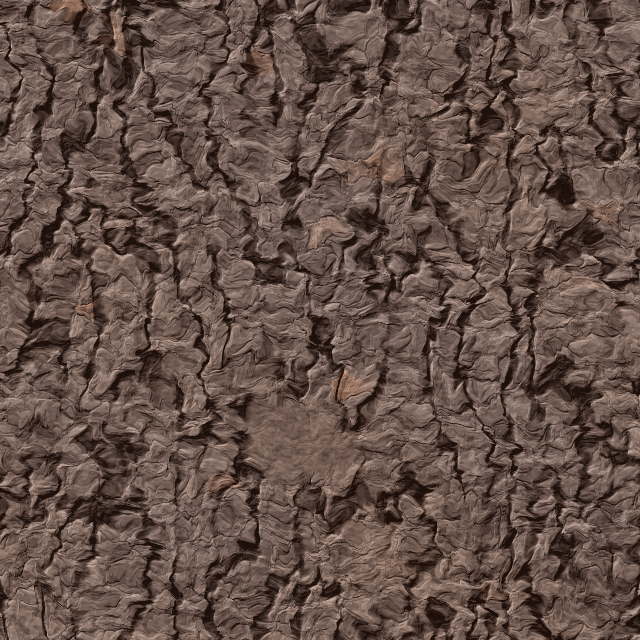
Give the GLSL for this texture, as a WebGL 2 fragment shader.

```glsl
#version 300 es
precision highp float;
// Rough tree bark: ragged vertical furrows split a crust of small cracked plates.
// A height field of warped gradient noise, cell borders and stepped flakes is lit
// from above by height differences, then toned from deep brown to pale grey-pink.

uniform vec2 u_resolution;
out vec4 fragColor;

const vec3 DEEP_BROWN = vec3(0.17, 0.11, 0.09);
const vec3 PALE_CRUST = vec3(0.64, 0.55, 0.51);
const vec3 WARM_TINT = vec3(1.14, 0.97, 0.83);
const vec3 COOL_TINT = vec3(0.99, 1.0, 1.01);
const vec2 LIGHT_DIR = vec2(-0.45, 0.89);

vec2 hash2(vec2 cell) {
    vec3 h = fract(cell.xyx * vec3(0.1031, 0.1030, 0.0973));
    h += dot(h, h.yzx + 33.33);
    return fract((h.xx + h.yz) * h.zy);
}

float cornerSlope(vec2 cell, vec2 offset) {
    float angle = 6.2832 * hash2(cell).x;
    return dot(vec2(cos(angle), sin(angle)), offset);
}

// Gradient noise, roughly -1 to 1
float noise(vec2 p) {
    vec2 i = floor(p), f = fract(p);
    vec2 u = f * f * f * (f * (f * 6.0 - 15.0) + 10.0);
    vec2 e = vec2(1.0, 0.0);
    float low = mix(cornerSlope(i, f), cornerSlope(i + e, f - e), u.x);
    float high = mix(cornerSlope(i + e.yx, f - e.yx), cornerSlope(i + 1.0, f - 1.0), u.x);
    return 1.4 * mix(low, high, u.y);
}

float fbm(vec2 p, int octaves) {
    float sum = 0.0, amp = 1.0;
    for (int i = 0; i < octaves; i++) {
        sum += amp * noise(p);
        p = p * 2.03 + 7.3;
        amp *= 0.5;
    }
    return sum;
}

vec2 warp(vec2 p, float scale, float amount) {
    return p + amount * vec2(noise(p * scale + 3.7), noise(p * scale + 41.2));
}

// x: gap between the two nearest cell centres, y: random value of the cell
vec2 plates(vec2 p) {
    vec2 i = floor(p), f = fract(p);
    float nearest = 9.0, second = 9.0, id = 0.0;
    for (int y = -1; y <= 1; y++) {
        for (int x = -1; x <= 1; x++) {
            vec2 cell = vec2(x, y);
            vec2 rnd = hash2(i + cell + 100.0);
            float d = length(cell + 0.12 + 0.76 * rnd - f);
            if (d < nearest) {
                second = nearest;
                nearest = d;
                id = fract(rnd.x * 17.0 + rnd.y * 5.0);
            } else {
                second = min(second, d);
            }
        }
    }
    return vec2(second - nearest, id);
}

// Sharp-edged layers, as in flaking crust
float terrace(float value, float steps) {
    float v = value * steps;
    return (floor(v) + smoothstep(0.0, 0.25, fract(v)) - 0.5) / steps;
}

// Thin broken line along the zero crossings of noise: 0 in the line, 1 beside it
float fissure(vec2 p, float width) {
    float line = 1.0 - smoothstep(0.3 * width, width, abs(noise(p)));
    return 1.0 - line * smoothstep(-0.1, 0.2, noise(p * 0.6 + 57.0));
}

// One smooth scar where the crust has fallen off
float wornPatch(vec2 p) {
    float d = length((p - vec2(0.46, 0.31)) / vec2(0.10, 0.08));
    return 1.0 - smoothstep(0.7, 1.0, d + 0.4 * fbm(p * 16.0, 3));
}

// x: height, y: random value of the plate
vec2 barkHeight(vec2 p, float worn) {
    vec2 bent = warp(warp(p, 7.0, 0.022), 28.0, 0.012);
    vec2 w = warp(warp(bent, 75.0, 0.005), 150.0, 0.002);

    // Ragged furrows running up the trunk
    float valley = abs(noise(w * vec2(15.0, 5.0)) + 0.22 * noise(w * vec2(46.0, 34.0)));
    float depth = smoothstep(-0.7, 0.0, noise(w * vec2(9.0, 7.0) + 19.0));
    float furrow = mix(1.0, smoothstep(0.03, 0.20, valley), 0.25 + 0.75 * depth);

    // Plates with broken cracks between them
    vec2 plate = plates(w * vec2(19.0, 32.0));
    float open = smoothstep(-0.45, 0.15, noise(w * 21.0 + 5.0));
    float crack = 1.0 - open * (1.0 - smoothstep(0.01, 0.13, plate.x));

    // Stepped flakes and fine cross cracks on the plates
    float flakes = terrace(fbm(w * vec2(29.0, 40.0), 4), 2.6);
    float fine = fissure(w * vec2(26.0, 58.0) + 11.0, 0.12);
    float grain = fbm(bent * vec2(80.0, 150.0), 2);

    float crust = 0.38 * furrow + 0.14 * plate.y + 0.32 * flakes
                + (0.21 * crack + 0.15 * fine) * mix(0.4, 1.0, furrow);
    float height = mix(crust, 0.74 + 0.12 * flakes + 0.05 * fine, 0.85 * worn);
    return vec2(height + 0.07 * grain, plate.y);
}

void main() {
    vec2 p = gl_FragCoord.xy / u_resolution;
    float worn = wornPatch(p);

    // Relief: close difference for crisp edges, far difference for cast shade
    vec2 bark = barkHeight(p, worn);
    float edgeLight = bark.x - barkHeight(p + 0.0024 * LIGHT_DIR, worn).x;
    float broadLight = bark.x - barkHeight(p + 0.0075 * LIGHT_DIR, worn).x;

    float tone = 0.47 + 0.88 * (bark.x - 0.64) + 0.95 * edgeLight + 0.30 * broadLight;
    tone += 0.05 * noise(p * 2.6 + 8.0) + 0.12 * noise(p * vec2(105.0, 180.0));
    tone = clamp(tone, -0.12, 1.2);

    // Colour: broad warm and cool zones, with a few rust-toned plates
    vec3 colour = mix(DEEP_BROWN, PALE_CRUST, tone);
    float warmth = 0.25 + 0.3 * noise(p * 3.1 + 2.0) + 0.25 * (0.5 - p.y) + 0.15 * worn;
    float rust = smoothstep(0.96, 0.98, bark.y) * smoothstep(0.0, 0.5, noise(p * 5.0 + 31.0));
    colour *= mix(COOL_TINT, WARM_TINT, clamp(0.45 * warmth + 0.6 * rust, 0.0, 1.0));
    fragColor = vec4(colour, 1.0);
}
```
